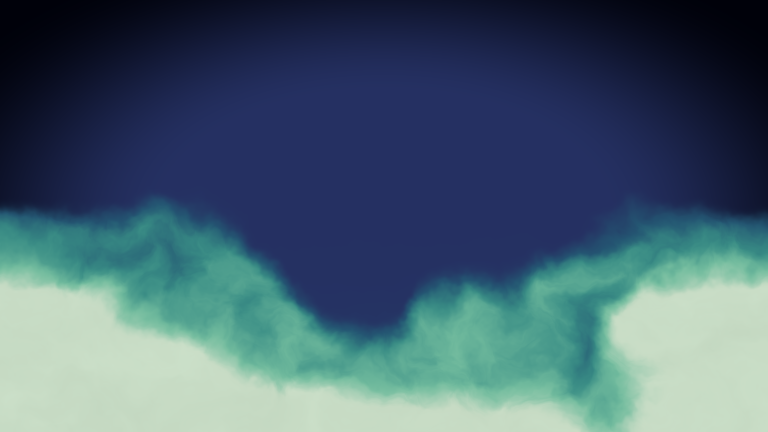
A Shadertoy shader for this background:

```glsl
vec2 randomGradient(vec2 cell) {
    float angle = 6.2832 * fract(sin(dot(cell, vec2(127.1, 311.7))) * 43758.5);
    return vec2(cos(angle), sin(angle));
}

float gradientNoise(vec2 p) {
    vec2 i = floor(p), f = fract(p);
    vec2 u = f * f * f * (f * (f * 6.0 - 15.0) + 10.0);
    vec2 e = vec2(1.0, 0.0);
    float low = mix(dot(randomGradient(i), f),
                    dot(randomGradient(i + e.xy), f - e.xy), u.x);
    float high = mix(dot(randomGradient(i + e.yx), f - e.yx),
                     dot(randomGradient(i + e.xx), f - e.xx), u.x);
    return mix(low, high, u.y);
}

float fbm(vec2 p) {
    float sum = 0.0, amplitude = 0.5;
    for (int i = 0; i < 5; i++) {
        sum += amplitude * gradientNoise(p);
        p = mat2(1.6, 1.2, -1.2, 1.6) * p + 7.3;
        amplitude *= 0.5;
    }
    return sum;
}

float falling(float start, float end, float x) {
    return 1.0 - smoothstep(start, end, x);
}

float softBlob(vec2 p, vec2 center, vec2 radius) {
    vec2 q = (p - center) / radius;
    return exp(-dot(q, q));
}

// Fog banks rise on both sides of a central valley
float fogDensity(vec2 p) {
    float top = 0.17 + 0.29 * falling(0.26, 0.48, p.x)
              + 0.12 * smoothstep(0.50, 0.57, p.x)
              + 0.17 * smoothstep(0.64, 0.86, p.x);
    float core = 0.08 + 0.31 * falling(0.0, 0.44, p.x)
               + 0.29 * smoothstep(0.72, 0.88, p.x);
    float density = 0.55 * falling(top - 0.03, top + 0.10, p.y)
                  + 0.45 * falling(core - 0.07, core + 0.07, p.y)
                  + 0.09 * falling(0.15, 0.50, p.y);
    // Thinner hollows inside the banks
    density -= 0.42 * softBlob(p, vec2(0.785, 0.10), vec2(0.06, 0.14));
    density -= 0.15 * softBlob(p, vec2(0.17, 0.39), vec2(0.10, 0.06));
    return density;
}

void mainImage(out vec4 fragColor, in vec2 fragCoord) {
    vec2 uv = fragCoord / iResolution.xy;
    vec2 p = uv * vec2(iResolution.x / iResolution.y, 1.0);

    // Night sky darkening towards the corners
    vec3 color = mix(vec3(0.145, 0.19, 0.385), vec3(0.0, 0.005, 0.04),
                     smoothstep(0.28, 0.66, length(uv - 0.5)));

    // Billowing distortion and wispy detail
    vec2 warp = vec2(fbm(p * 5.0 + 3.1), fbm(p * 5.0 + 18.7));
    float density = fogDensity(uv + warp * vec2(0.07, 0.10));
    float wisps = fbm(p * vec2(6.0, 8.0) + warp * 1.5 + 31.0);
    density += 0.28 * wisps * smoothstep(0.02, 0.30, density);

    // Fog colours from thin blue haze to pale core
    color = mix(color, vec3(0.14, 0.34, 0.45), smoothstep(0.0, 0.36, density));
    color = mix(color, vec3(0.22, 0.55, 0.52), smoothstep(0.28, 0.56, density));
    color = mix(color, vec3(0.45, 0.74, 0.62), smoothstep(0.48, 0.76, density));
    color = mix(color, vec3(0.78, 0.86, 0.77), smoothstep(0.68, 1.0, density));
    color += 0.04 * wisps * smoothstep(0.7, 1.0, density);

    fragColor = vec4(color, 1.0);
}
```
